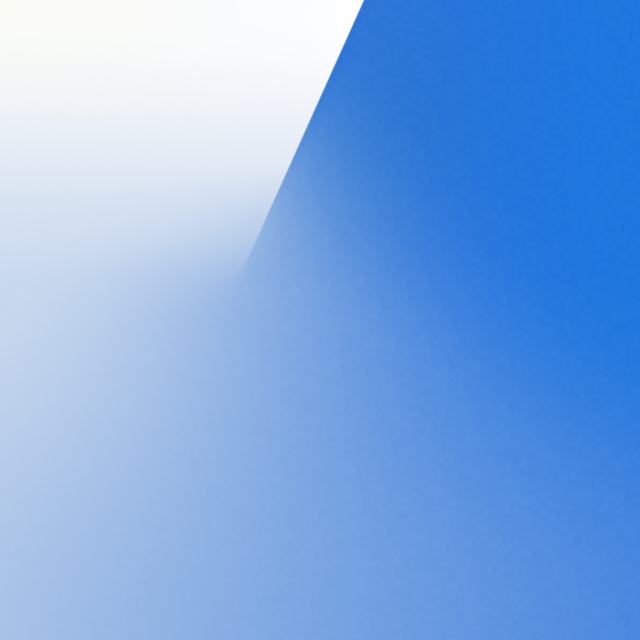
This background is drawn by a three.js fragment shader. Its source:

```glsl
varying vec2 vUv;

float hash(vec2 p) {
  return fract(sin(dot(p, vec2(127.1, 311.7))) * 43758.5453);
}

float noise(vec2 p) {
  vec2 cell = floor(p);
  vec2 f = fract(p);
  f = f * f * (3.0 - 2.0 * f);
  float low = mix(hash(cell), hash(cell + vec2(1.0, 0.0)), f.x);
  float high = mix(hash(cell + vec2(0.0, 1.0)), hash(cell + 1.0), f.x);
  return mix(low, high, f.y);
}

// Paleness of the broad blue haze, dark at the upper right
float hazeTone(vec2 p) {
  float leftTone = 0.66 + 0.13 * smoothstep(0.0, 0.62, p.y);
  float rightTone = mix(0.29, 0.12, smoothstep(0.05, 0.65, p.y));
  float across = mix(p.x, smoothstep(0.0, 1.0, p.x), min(p.y * 1.6, 1.0));
  float tone = mix(leftTone, rightTone, across);
  float shade = smoothstep(0.5, 0.95, p.y + 0.6 * (p.x - 0.5));
  return mix(tone, 0.12, 0.75 * shade);
}

// Blue to white ramp driven by paleness
vec3 skyRamp(float tone) {
  return vec3(
    tone,
    0.37 + 0.53 * tone + 0.1 * tone * tone,
    0.87 + 0.13 * tone * tone * tone
  );
}

void main() {
  vec2 p = vUv;

  // Signed distance to the slanted fold, positive on its right
  vec2 tip = vec2(0.3815, 0.583);
  vec2 along = normalize(vec2(0.569, 1.0) - tip);
  float side = dot(p - tip, vec2(along.y, -along.x));

  // Haze with a soft lift beside the fold
  float haze = hazeTone(p);
  float lift = smoothstep(0.56, 0.66, p.y) * (1.0 - smoothstep(0.72, 0.95, p.y));
  haze += 0.06 * lift * exp(-max(side, 0.0) * 18.0);

  // Pale sheet, sharp above the tip and dissolving below it
  float sheet = 0.79 + 0.19 * smoothstep(0.52, 0.98, p.y);
  sheet += 0.02 * smoothstep(0.75, 1.0, p.y) * exp(-abs(side) * 15.0);
  float amount = smoothstep(0.48, 0.74, p.y + 0.1 * (0.3 - p.x));
  float softness = mix(0.0018, 0.12, 1.0 - smoothstep(0.5, 0.6, p.y));
  float cover = amount * (1.0 - smoothstep(-softness, softness, side));
  float tone = mix(haze, sheet, cover);

  // Fine paper grain, strongest in the deep blue
  float grain = noise(p * 150.0) + 0.5 * noise(p * 260.0 + 17.0) - 0.75;
  tone += grain * mix(0.022, 0.003, smoothstep(0.2, 0.9, tone));

  vec3 color = skyRamp(tone);

  // Clear blue at the right and a muted shadow beside the fold
  color.g += 0.03 * smoothstep(0.6, 1.0, p.x) * smoothstep(0.1, 0.6, p.y);
  vec2 shadowOffset = (p - vec2(0.6, 0.83)) / vec2(0.16, 0.22);
  color.b -= 0.04 * exp(-dot(shadowOffset, shadowOffset)) * (1.0 - cover);

  // Warm white in the upper left corner
  color.b -= 0.03 * smoothstep(0.75, 1.0, p.y) * (1.0 - smoothstep(0.0, 0.45, p.x));

  // Thin blue rim along the upper fold
  float rim = exp(-abs(side - 0.005) * 180.0) * smoothstep(0.68, 0.95, p.y);
  color = mix(color, vec3(0.17, 0.43, 0.86), 0.5 * rim * (1.0 - cover));

  gl_FragColor = vec4(clamp(color, 0.0, 1.0), 1.0);
}
```
